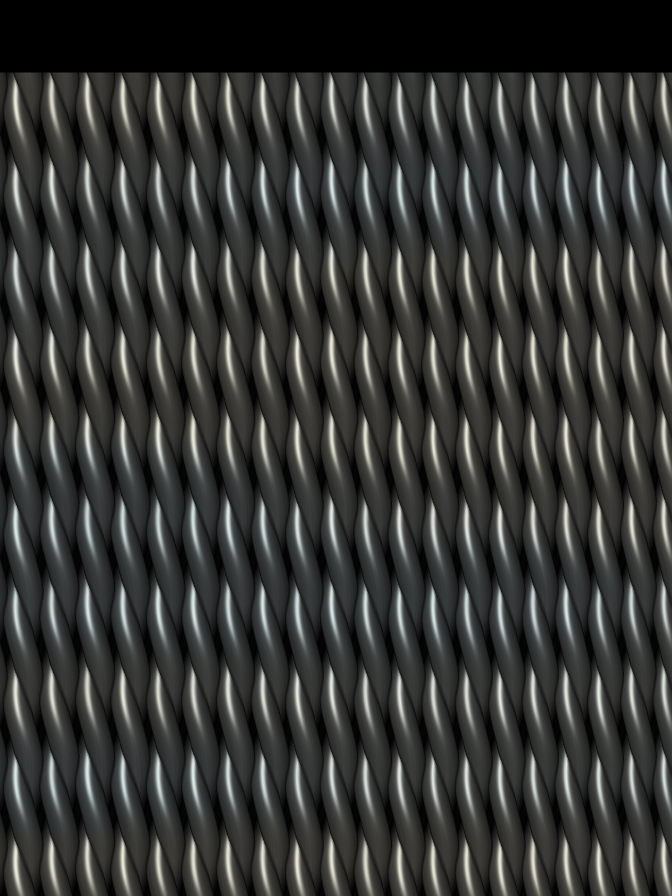
Give the GLSL for this texture, as a WebGL 1 fragment shader.

```glsl
precision highp float;
uniform vec2 u_resolution;

float hash(vec2 p) {
  vec3 q = fract(vec3(p.xyx) * 0.1031);
  q += dot(q, q.yzx + 33.33);
  return fract((q.x + q.y) * q.z);
}

float noise(vec2 p) {
  vec2 i = floor(p), f = fract(p);
  f = f * f * (3.0 - 2.0 * f);
  return mix(mix(hash(i), hash(i + vec2(1.0, 0.0)), f.x),
             mix(hash(i + vec2(0.0, 1.0)), hash(i + 1.0), f.x), f.y);
}

vec3 twistedCables(vec2 uv) {
  // Columns narrow slightly toward the right
  float q = 18.64 * uv.x - 0.55;
  float across = q + 0.0032 * q * q - 0.1;
  float column = floor(across + 0.5);
  float radius = 0.4, orbit = 0.2;
  float height = -1.0, behind = -1.0, strandId = 0.0, along = 0.0;
  vec3 normal = vec3(0.0, 0.0, 1.0);

  // Keep the nearest of two helical strands in each neighbouring cable
  for (int i = -1; i <= 1; i++) {
    float id = column + float(i);
    float turn = 3.14159 * (10.58 * (1.0 - uv.y) - 1.62)
               + 0.25 * (hash(vec2(id + 40.0, 7.0)) - 0.5);
    for (int k = 0; k < 2; k++) {
      float a = turn + 3.14159 * float(k);
      vec2 center = orbit * vec2(sin(a), cos(a));
      float dx = across - id - center.x;
      if (abs(dx) < radius) {
        float dz = sqrt(radius * radius - dx * dx);
        float z = center.y + dz;
        if (z > height) {
          behind = height;
          height = z;
          vec2 slope = 1.27 * vec2(-center.y, center.x);
          normal = normalize(vec3(dx, -dot(vec2(dx, dz), slope), dz));
          strandId = id * 2.0 + float(k) + 80.0;
          along = dx;
        } else {
          behind = max(behind, z);
        }
      }
    }
  }
  if (height < -0.9) return vec3(0.015);

  // Warm and cool bands, with faint lengthwise brushing
  float band = noise(vec2(uv.x * 1.5 + 3.0, uv.y * 9.0 + 5.0));
  vec3 tint = mix(vec3(1.03, 1.02, 0.95), vec3(0.95, 1.01, 1.01),
                  smoothstep(0.45, 0.85, band));
  float brushed = noise(vec2(along * 28.0 + strandId * 9.0, uv.y * 14.0));
  tint *= 0.93 + 0.08 * brushed + 0.06 * hash(vec2(strandId, 3.0));

  // Metal shading, darkened in creases and gaps
  float diffuse = max(dot(normal, normalize(vec3(-0.25, 0.3, 0.9))), 0.0);
  float facing = max(dot(normal, normalize(vec3(-0.05, 0.24, 1.0))), 0.0);
  float sheen = 0.09 * pow(facing, 8.0);
  float glint = 0.58 * pow(facing, 55.0);
  float occlusion = smoothstep(-0.12, 0.38, height)
                  * smoothstep(0.0, 0.5, normal.z)
                  * mix(0.6, 1.0, smoothstep(0.0, 0.15, height - behind));
  return tint * (0.095 + 0.115 * diffuse + sheen + glint) * occlusion;
}

void main() {
  // Average four samples to smooth strand edges
  vec3 color = vec3(0.0);
  for (int i = 0; i < 2; i++) {
    for (int j = 0; j < 2; j++) {
      vec2 offset = 0.5 * vec2(float(i), float(j)) - 0.25;
      vec2 uv = (gl_FragCoord.xy + offset) / u_resolution;
      color += 0.25 * twistedCables(uv) * step(uv.y, 0.919);
    }
  }
  gl_FragColor = vec4(color, 1.0);
}
```
